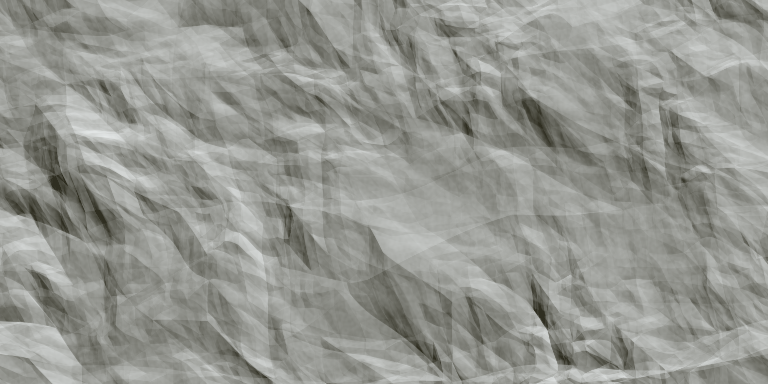
A Shadertoy shader for this texture:

```glsl
// Crumpled grey paper, lit from the upper right.
// The height is a sum of angular triangular facets and ridged gradient noise,
// finer folds being bent by coarser ones; slope and bend give the shading.

#define LIGHT_DIR vec2(0.53, 0.85)
#define FOLD_ANGLE 0.75
#define STRETCH vec2(0.84, 1.16)
#define BASE_FREQ 3.1
#define OCTAVES 5
#define WARP 0.55
#define DRAG 0.32
#define CREASE 0.5
#define GAIN 0.6
#define SOFTNESS 0.0023
#define SHADE_COLOUR vec3(0.33, 0.33, 0.29)
#define LIT_COLOUR vec3(0.75, 0.76, 0.75)

vec2 hash2(vec2 p) {
    vec3 a = fract(vec3(p.xyx) * vec3(0.1031, 0.1030, 0.0973));
    a += dot(a, a.yzx + 33.33);
    return fract((a.xx + a.yz) * a.zy);
}

vec2 latticeGradient(vec2 cell) {
    float angle = 6.2832 * hash2(cell).x;
    return vec2(cos(angle), sin(angle));
}

float gradientNoise(vec2 p) {
    vec2 i = floor(p), f = fract(p);
    vec2 u = f * f * f * (f * (f * 6.0 - 15.0) + 10.0);
    vec2 x = vec2(1.0, 0.0);
    float a = dot(latticeGradient(i), f);
    float b = dot(latticeGradient(i + x.xy), f - x.xy);
    float c = dot(latticeGradient(i + x.yx), f - x.yx);
    float d = dot(latticeGradient(i + x.xx), f - x.xx);
    return mix(mix(a, b, u.x), mix(c, d, u.x), u.y);
}

vec2 warpNoise(vec2 p) {
    return vec2(gradientNoise(p), gradientNoise(p + vec2(37.3, 11.7)));
}

// Two random heights per lattice point, joined by flat triangles
vec2 facets(vec2 p) {
    p += 0.366 * (p.x + p.y);
    vec2 i = floor(p), f = fract(p);
    vec2 side = f.x > f.y ? vec2(1.0, 0.0) : vec2(0.0, 1.0);
    vec2 near = hash2(i);
    vec2 mid = hash2(i + side);
    vec2 far = hash2(i + 1.0);
    return near + (mid - near) * max(f.x, f.y) + (far - mid) * min(f.x, f.y);
}

mat2 rotation(float angle) {
    float c = cos(angle), s = sin(angle);
    return mat2(c, -s, s, c);
}

float paperHeight(vec2 p) {
    float wrinkled = 1.0 + 1.5 * gradientNoise(p * 2.1 + 5.0);
    p += 0.06 * warpNoise(p * 2.5);
    float height = 0.0, freq = BASE_FREQ;
    for (int k = 0; k < OCTAVES; k++) {
        float n = float(k);
        // Each octave leans its own way and breaks along coarser folds
        float lean = 0.75 * sin(n * 2.4 + 0.6);
        vec2 dragged = p + DRAG * height * vec2(1.0, -0.8);
        vec2 q = rotation(-FOLD_ANGLE + lean) * dragged * STRETCH * freq + n * 19.7;
        q += WARP * facets(q.yx * 0.7 + 31.0) + 0.15 * warpNoise(q * 0.9);
        float strength = n < 2.0 ? 0.8 + 0.2 * n : wrinkled * (1.35 - 0.24 * n);
        float ridge = gradientNoise(q * 0.75 + 53.0);
        ridge = sqrt(ridge * ridge + 0.0003) * (mod(n, 2.0) < 0.5 ? -1.0 : 1.0);
        height += strength * (facets(q).y + CREASE * ridge) / freq;
        freq *= 1.8;
    }
    return height;
}

void mainImage(out vec4 fragColor, in vec2 fragCoord) {
    vec2 p = fragCoord / iResolution.y + vec2(3.1, 7.4);

    // Slope facing the light, and the bend across folds
    vec2 offset = SOFTNESS * normalize(LIGHT_DIR);
    float ahead = paperHeight(p + offset);
    float here = paperHeight(p);
    float behind = paperHeight(p - offset);
    float slope = (behind - ahead) / (2.0 * SOFTNESS);
    float bend = (ahead + behind - 2.0 * here) / SOFTNESS;

    // Broad shade and fine fibre grain
    float lit = GAIN * (slope - 0.4 * bend);
    lit += 0.25 * gradientNoise(p * 1.4 + 21.0);
    lit += 0.2 * gradientNoise(p * 95.0);

    // Highlights level off while shadows stay deep
    float tone = 1.45 - 1.154 * log(1.0 + exp(-0.58 * lit));
    fragColor = vec4(mix(SHADE_COLOUR, LIT_COLOUR, max(tone, -0.35)), 1.0);
}
```
